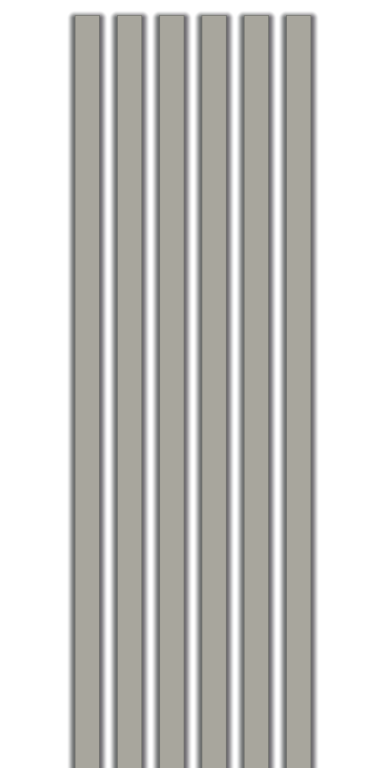
Reproduce this pattern procedurally as a Shadertoy shader.

```glsl
// Six tall grey slats on white, with dark thin outlines and soft shadows.

float boxDistance(vec2 p, vec2 halfSize) {
    vec2 q = abs(p) - halfSize;
    return length(max(q, 0.0)) + min(max(q.x, q.y), 0.0);
}

void mainImage(out vec4 fragColor, in vec2 fragCoord) {
    // Canvas width is one unit; the height is two.
    vec2 uv = fragCoord / iResolution.x;
    float top = iResolution.y / iResolution.x - 0.039;
    float pixel = 1.0 / iResolution.x;

    // Repeat one slat six times across, running off the lower edge.
    float period = 0.1101;
    float firstCenter = 0.2273;
    float slat = clamp(round((uv.x - firstCenter) / period), 0.0, 5.0);
    vec2 p = vec2(uv.x - firstCenter - slat * period, uv.y - top + 1.5);
    vec2 halfSize = vec2(0.0325, 1.5);
    float edge = boxDistance(p, halfSize);

    // Soft shadow, dropped slightly so the top stays light.
    float shadowEdge = boxDistance(p + vec2(0.0, 0.009), halfSize);
    float shade = 1.0 - smoothstep(0.0, 0.0215, shadowEdge);
    vec3 shadowColor = p.x > 0.0 ? vec3(0.43, 0.42, 0.44) : vec3(0.42, 0.43, 0.43);
    vec3 color = mix(vec3(1.0), shadowColor, shade);

    // Flat face with a narrow dark rim.
    vec3 face = vec3(0.66, 0.65, 0.615);
    float rim = 1.0 - smoothstep(0.0, 0.0035, -edge);
    face = mix(face, vec3(0.40, 0.41, 0.39), 0.85 * rim);
    float coverage = clamp(0.5 - edge / pixel, 0.0, 1.0);
    color = mix(color, face, coverage);

    fragColor = vec4(color, 1.0);
}
```
